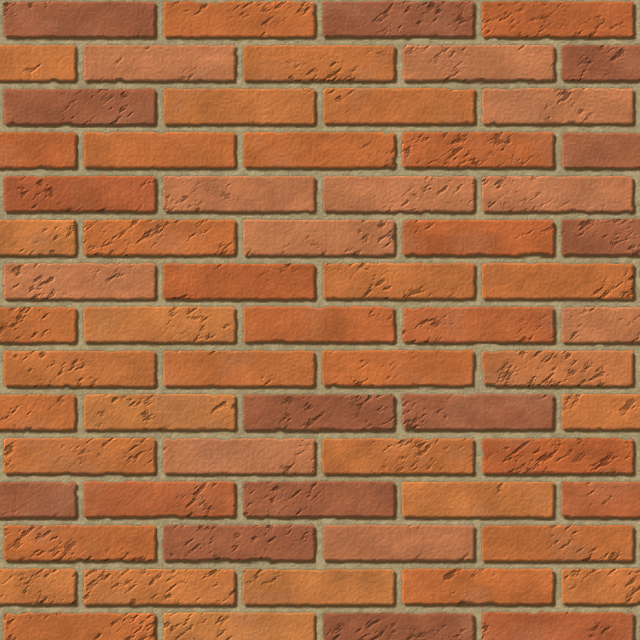
A three.js fragment shader for this texture:

```glsl
// Running-bond wall of rough orange bricks with shaded sandy mortar, lit from the upper left
varying vec2 vUv;

float hash(vec2 p) {
  return fract(sin(dot(p, vec2(127.1, 311.7))) * 43758.5453);
}

float noise(vec2 p) {
  vec2 i = floor(p), f = fract(p);
  f = f * f * (3.0 - 2.0 * f);
  return mix(mix(hash(i), hash(i + vec2(1.0, 0.0)), f.x),
             mix(hash(i + vec2(0.0, 1.0)), hash(i + 1.0), f.x), f.y);
}

float fbm(vec2 p) {
  float sum = 0.0, amp = 0.5;
  for (int i = 0; i < 4; i++) {
    sum += amp * noise(p);
    p = p * 2.03 + 17.3;
    amp *= 0.5;
  }
  return sum;
}

// Distance to a brick with rounded corners
float brickDistance(vec2 p) {
  vec2 d = abs(p) - vec2(0.1185, 0.0279) + 0.005;
  return length(max(d, 0.0)) + min(max(d.x, d.y), 0.0) - 0.005;
}

// Sparse gouges running diagonally across the clay
float gouges(vec2 p) {
  vec2 along = vec2(p.x + p.y, p.y - p.x * 0.8);
  float worn = smoothstep(0.42, 0.75, noise(p * 17.0 + 5.0));
  return smoothstep(0.62, 0.88, fbm(along * vec2(45.0, 120.0)) + 0.12 * worn) * worn;
}

float relief(vec2 p) {
  return 0.55 * noise(p * 290.0) + 0.4 * noise(p * 150.0 + 9.0)
       + 0.5 * noise(p * 60.0 + 3.0) - 1.6 * gouges(p);
}

void main() {
  // Brick layout, rows counted from the top
  vec2 pitch = vec2(0.249, 0.06823);
  vec2 grid = vec2(vUv.x, 1.0 - vUv.y) / pitch + vec2(0.0, 0.061);
  float row = floor(grid.y);
  grid.x += 0.5 * mod(row, 2.0);
  vec2 id = vec2(floor(grid.x), row);
  vec2 local = (fract(grid) - 0.5) * pitch * vec2(1.0, -1.0);
  local += (vec2(hash(id + 2.0), hash(id + 6.0)) - 0.5) * 0.0012;

  // Uneven, chipped outline
  float chips = (noise(vUv * 75.0) - 0.5) * 0.0016 + (noise(vUv * 190.0) - 0.5) * 0.0012
              + 0.003 * smoothstep(0.76, 1.0, noise(vUv * 48.0 + 31.0));
  float edge = brickDistance(local) + chips;

  // Surface light
  vec2 toLight = vec2(-0.0014, 0.0016);
  float emboss = relief(vUv) - relief(vUv + toLight);
  float facing = (brickDistance(local + toLight) - brickDistance(local)) / 0.0016;

  // Mortar with grit and cast shadow
  float grit = noise(vUv * 330.0) - noise((vUv + toLight) * 330.0);
  vec3 mortar = vec3(0.65, 0.58, 0.435) * (0.92 + 0.16 * noise(vUv * 110.0) + 0.16 * grit);
  float shadowEdge = brickDistance(local - vec2(0.0036, -0.0042)) + chips;
  float shadow = 1.0 - smoothstep(-0.0022, 0.0025, shadowEdge);
  float contact = 1.0 - smoothstep(0.0, 0.0035, edge);
  mortar *= 1.0 - 0.12 * contact;
  mortar = mix(mortar, vec3(0.29, 0.21, 0.12), 0.88 * shadow);

  // Clay tone of each brick
  float tone = hash(id + 11.0);
  vec3 clay = mix(vec3(0.73, 0.41, 0.22), vec3(0.74, 0.47, 0.26), hash(id + 23.0));
  clay = mix(clay, vec3(0.73, 0.46, 0.30), smoothstep(0.5, 0.65, tone));
  clay = mix(clay, vec3(0.60, 0.355, 0.24), smoothstep(0.7, 0.85, tone));
  clay = mix(clay, vec3(0.69, 0.36, 0.20), 0.7 * step(0.8, hash(id + 41.0)));

  // Blotches, grain and gouges
  float blotch = fbm(vUv * vec2(22.0, 30.0) + id * 3.7);
  clay *= 0.86 + 0.29 * blotch;
  clay = mix(clay, vec3(0.70, 0.47, 0.34), 0.35 * smoothstep(0.5, 0.75, fbm(vUv * 16.0 + 50.0)));
  clay *= 1.0 + 0.27 * clamp(emboss, -1.2, 0.8);
  clay *= 1.0 - 0.28 * gouges(vUv);

  // Rounded rim: bright toward the light, dark away from it
  float rim = smoothstep(-0.0045, -0.0003, edge);
  clay *= 1.0 + rim * (0.17 * max(facing, 0.0) + 0.38 * min(facing, 0.0));

  float cover = 1.0 - smoothstep(-0.0008, 0.0008, edge);
  gl_FragColor = vec4(mix(mortar, clay, cover), 1.0);
}
```
